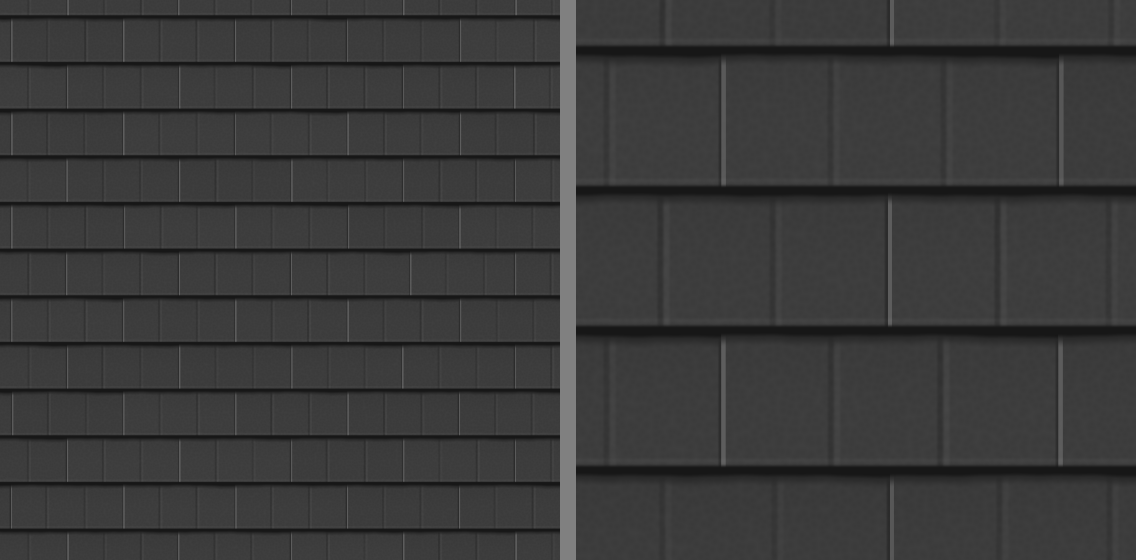
Left: the whole. Right: its middle third, enlarged.
Write a WebGL 2 fragment shader that draws this texture.

```glsl
#version 300 es
precision highp float;

uniform vec2 u_resolution;
out vec4 outColor;

#define COLS 5.0
#define ROWS 12.0
#define ROW_SHIFT 0.344
#define EDGE_JITTER 0.015
#define SLIP 0.06
#define SHADOW_CORE 0.0042
#define SHADOW_TAIL 0.0115
#define EDGE_WIDTH 0.0013
#define GROOVE_WIDTH 0.0016
#define GRAIN_CELLS 220.0
#define GRAIN_AMOUNT 0.016

const float TAU = 6.2831853;
const vec3 SLATE = vec3(0.24);
const vec3 SHADE = vec3(0.15);
const vec3 GAP = vec3(0.09);
const vec3 HIGHLIGHT = vec3(0.37);

float hash(vec2 p) {
  return fract(sin(dot(p, vec2(12.71, 78.23))) * 4375.55);
}

// Distance to the nearest scattered point, wrapping after n cells
float cellular(vec2 p, float n) {
  vec2 cell = floor(p);
  float nearest = 2.0;
  for (int j = -1; j <= 1; j++)
    for (int i = -1; i <= 1; i++) {
      vec2 c = cell + vec2(i, j);
      vec2 w = mod(c, n);
      vec2 point = c + vec2(hash(w), hash(w + 31.7));
      nearest = min(nearest, length(p - point));
    }
  return nearest;
}

// Sideways displacement of a tile's left edge; one tile has slipped
float edgeOffset(float col, float row) {
  vec2 id = vec2(mod(col, COLS), row);
  float slipped = id == vec2(3.0, 6.0) ? SLIP : 0.0;
  return EDGE_JITTER * hash(id + 5.3) + slipped;
}

// Soft stripe of half width w around d = 0
float stripe(float d, float w, float aa) {
  return 1.0 - smoothstep(w - aa, w + aa, abs(d));
}

void main() {
  vec2 uv = gl_FragCoord.xy / u_resolution;
  float aa = 0.6 / min(u_resolution.x, u_resolution.y);

  // Staggered rows of tiles
  float v = uv.y * ROWS + ROW_SHIFT;
  float row = mod(floor(v), ROWS);
  float u = uv.x * COLS - (mod(row, 2.0) > 0.5 ? 0.094 : 0.588);
  float col = floor(u);
  if (fract(u) < edgeOffset(col, row)) col -= 1.0;
  vec2 id = vec2(mod(col, COLS), row);

  // Position in the tile, then distances to its sides in canvas units
  float across = u - col - edgeOffset(col, row);
  float left = across / COLS;
  float right = (col + 1.0 + edgeOffset(col + 1.0, row) - u) / COLS;
  float bottom = fract(v) / ROWS;
  float top = (1.0 - fract(v)) / ROWS;

  // Face with fine grain and a faint tone per tile
  float grain = cellular(uv * GRAIN_CELLS, GRAIN_CELLS) - 0.5;
  vec3 color = SLATE + GRAIN_AMOUNT * grain + 0.008 * (hash(id + 9.1) - 0.5);
  color -= 0.010 * smoothstep(0.4, 1.0, fract(v));

  // Two shallow grooves, each a dark side and a lit side
  for (int i = 1; i <= 2; i++) {
    float place = float(i) / 3.0 + 0.012 * (hash(id + float(i)) - 0.5);
    float d = (across - place) / COLS;
    float depth = 0.7 + 0.6 * hash(id + 3.0 * float(i));
    color -= 0.032 * depth * stripe(d + 0.0022, GROOVE_WIDTH, 0.0012);
    color += 0.022 * depth * stripe(d - 0.0018, GROOVE_WIDTH, 0.0012);
  }

  // Lit left side, shaded right side, rounded lower rim
  float lit = 0.75 + 0.25 * hash(id + 17.0);
  color = mix(color, HIGHLIGHT, lit * stripe(left - EDGE_WIDTH, EDGE_WIDTH, aa));
  color = mix(color, SHADE, 0.75 * stripe(right, 0.0016, aa + 0.0006));
  color += 0.022 * stripe(bottom - 0.0045, 0.0012, 0.0012);
  color = mix(GAP, color, smoothstep(0.0, 0.0028, bottom));

  // Uneven shadow under the row above, deeper toward the right end
  float wave = sin(TAU * 7.0 * uv.x + row * 2.3)
             + 0.6 * sin(TAU * 19.0 * uv.x + row * 4.1)
             + 0.4 * sin(TAU * 43.0 * uv.x + row * 1.7);
  float wedge = smoothstep(0.5, 0.97, across) * (0.3 + 0.7 * hash(id + 23.0));
  float core = SHADOW_CORE + 0.0003 * wave + 0.0018 * wedge;
  float tail = SHADOW_TAIL + 0.0006 * wave + 0.0020 * wedge;
  color = mix(color, SHADE, 0.9 * (1.0 - smoothstep(core, tail, top)));
  color = mix(color, GAP, stripe(top, core, 0.0012 + aa));

  outColor = vec4(clamp(color, 0.0, 1.0), 1.0);
}
```
